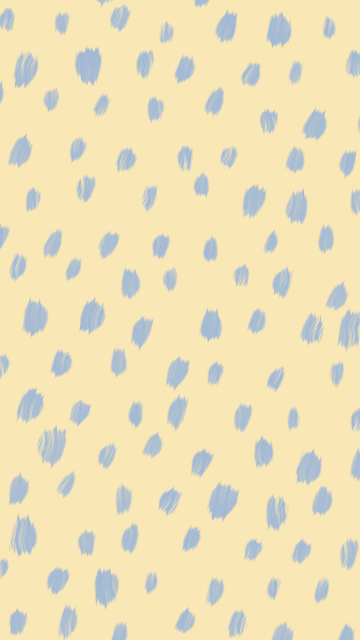
Reproduce this pattern procedurally as a Shadertoy shader.

```glsl
// Scattered dry-brush dabs of dusty blue on a flat cream ground.
// A turned, staggered, jittered grid places one leaning oval per cell; layered
// sines stretched along the stroke fray its ends and thin out its paint.

vec4 hash4(vec2 cell) {
    vec4 p = fract(cell.xyxy * vec4(.1031, .1030, .0973, .1099));
    p += dot(p, p.wzxy + 33.33);
    return fract((p.xxyz + p.yzzw) * p.zywx);
}

// Streaks running along y, about 0 to 1.
float bristles(vec2 q, float seed) {
    float x = q.x + .03 * sin(q.y * 9. + seed * 40.);
    float v = sin(x * 31. + q.y * 3. + seed * 57.)
            + .8 * sin(x * 59. + q.y * 7. - seed * 91.)
            + .6 * sin(x * 97. - q.y * 13. + seed * 133.);
    return .5 + v / 4.8;
}

// Paint coverage of one dab; q.y runs along the stroke.
float dab(vec2 q, vec2 size, float dryness, float seed, float soft) {
    vec2 e = q / size;

    // Blunt, lopsided oval with frayed tips, different at each end
    float radius = pow(dot(pow(abs(e), vec2(2.3)), vec2(1.)), 1. / 2.3);
    float lump = .07 * sin(3. * atan(e.y, e.x) + seed * 40.);
    float fray = bristles(vec2(q.x, 0.), seed + .37 * sign(q.y)) - .5;
    float inside = 1. - radius + lump + .42 * fray * smoothstep(.2, 1., abs(e.y));
    float shape = smoothstep(-soft, soft, inside * size.x);

    // Paint thins into streaks toward one side of the stroke
    float lean = 6.283 * seed;
    float runOut = smoothstep(-.7, .9, dot(e, vec2(cos(lean), sin(lean))));
    float streaks = smoothstep(.15, .75, bristles(q, seed));
    return shape * mix(1., streaks, dryness * (.15 + .85 * runOut));
}

void mainImage(out vec4 fragColor, in vec2 fragCoord) {
    const vec3 cream = vec3(.982, .907, .712);
    const vec3 blue = vec3(.632, .724, .835);

    // Turn the grid so that no upright columns show
    float cellsAcross = 7.5, turn = .42;
    vec2 uv = fragCoord / iResolution.x * cellsAcross;
    vec2 p = vec2(uv.x * cos(turn) + uv.y * sin(turn),
                  uv.y * cos(turn) - uv.x * sin(turn));
    float soft = max(1.3 * cellsAcross / iResolution.x, .034);
    float cover = 0.;

    for (int j = -1; j <= 1; j++)
    for (int i = -1; i <= 1; i++) {
        vec2 cell = floor(p) + vec2(i, j);
        vec4 place = hash4(cell + 117.);
        vec4 look = hash4(cell + 271.);

        // Alternate columns shift by half a cell
        vec2 center = cell + vec2(.5, .25 + .5 * mod(cell.x, 2.));
        center += (place.xy - .5) * .4;

        // Strokes lean to the upper right
        float tilt = turn + mix(.02, .52, place.z);
        vec2 d = p - center;
        vec2 q = vec2(d.x * cos(tilt) - d.y * sin(tilt),
                      d.x * sin(tilt) + d.y * cos(tilt));

        float halfLength = mix(.2, .3, look.x) + .08 * pow(look.x, 6.);
        vec2 size = halfLength * vec2(mix(.52, .76, look.y), 1.);
        float dryness = .2 + .75 * look.z * look.z;
        float opacity = mix(.9, 1., place.w);
        cover = max(cover, opacity * dab(q, size, dryness, look.w, soft));
    }

    fragColor = vec4(mix(cream, blue, cover), 1.);
}
```
